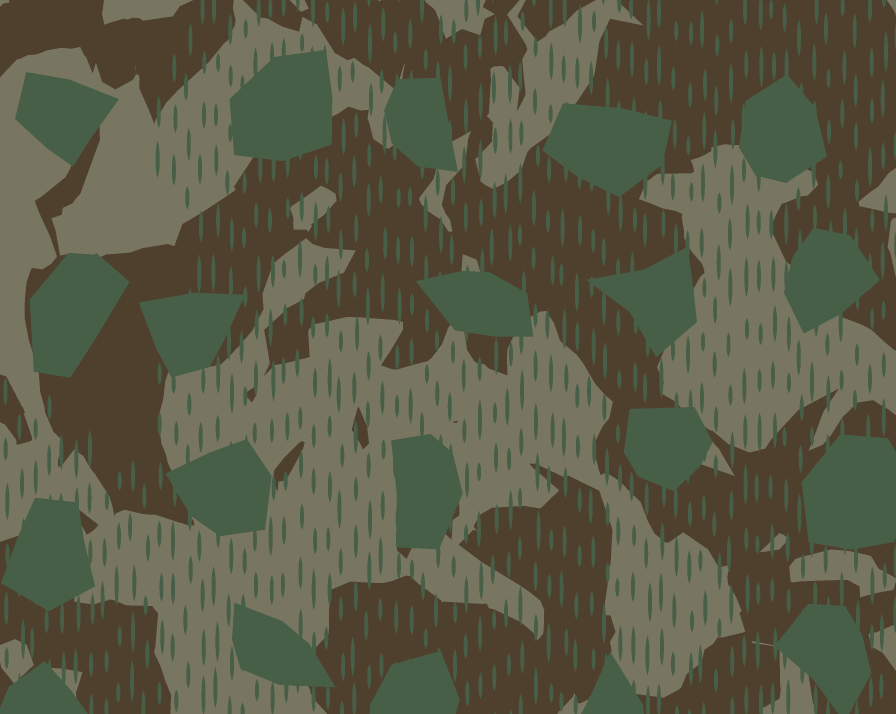
This pattern is drawn by a WebGL 1 fragment shader. Its source:

```glsl
precision highp float;
// Angular camouflage: brown and tan splinters, green polygons and vertical rain strokes.

uniform vec2 u_resolution;

const vec3 BROWN = vec3(0.31, 0.25, 0.18);
const vec3 TAN = vec3(0.47, 0.46, 0.38);
const vec3 GREEN = vec3(0.28, 0.37, 0.28);
const float TAU = 6.2831853;
const int SAMPLES = 3; // antialiasing samples per axis

float hash(vec2 p, float seed) {
  return fract(sin(dot(p, vec2(127.1, 311.7)) + seed * 74.7) * 43758.5453);
}

// Linear interpolation over a triangle lattice: its contours are straight segments.
float facetNoise(vec2 p, float seed) {
  vec2 q = p + (p.x + p.y) * 0.366;
  vec2 cell = floor(q);
  vec2 f = q - cell;
  vec2 corner = f.x > f.y ? vec2(1.0, 0.0) : vec2(0.0, 1.0);
  float hi = max(f.x, f.y);
  float lo = min(f.x, f.y);
  return hash(cell, seed) * (1.0 - hi)
       + hash(cell + corner, seed) * (hi - lo)
       + hash(cell + 1.0, seed) * lo;
}

// True where the tan splinters cover the brown ground.
bool inSplinter(vec2 p, float level) {
  vec2 warp = vec2(facetNoise(p * 5.0, 1.0), facetNoise(p * 5.0, 2.0)) - 0.5;
  vec2 q = (p + 0.13 * warp) * vec2(1.08, 0.95);
  float shape = 0.66 * facetNoise(q * 6.6, 3.0) + 0.34 * facetNoise(q * 15.0, 4.0);
  return shape > level;
}

vec2 polygonVertex(float k, float sides, vec2 id, float radius) {
  float index = mod(k, sides);
  float angle = index * TAU / sides;
  return radius * mix(0.6, 1.4, hash(id, 10.0 + index)) * vec2(cos(angle), sin(angle));
}

// Star-shaped polygon with a random radius at each vertex.
bool inPolygon(vec2 p, vec2 id, float sides, float radius) {
  float k = floor(mod(atan(p.y, p.x) / TAU + 1.0, 1.0) * sides);
  vec2 a = polygonVertex(k, sides, id, radius);
  vec2 edge = polygonVertex(k + 1.0, sides, id, radius) - a;
  vec2 d = p - a;
  return edge.x * d.y - edge.y * d.x > 0.0;
}

// One jittered, turned and stretched polygon in each grid cell.
bool inPatch(vec2 p, float pitch, float radius) {
  vec2 home = floor(p / pitch);
  bool hit = false;
  for (int y = -1; y <= 1; y++) {
    for (int x = -1; x <= 1; x++) {
      vec2 id = home + vec2(float(x), float(y));
      vec2 jitter = vec2(hash(id, 5.0), hash(id, 6.0)) - 0.5;
      vec2 d = p - (id + 0.5 + 0.55 * jitter) * pitch;
      float turn = TAU * hash(id, 7.0);
      float c = cos(turn);
      float s = sin(turn);
      float stretch = mix(1.0, 1.4, hash(id, 8.0));
      d = vec2(c * d.x + s * d.y, c * d.y - s * d.x) * vec2(stretch, 1.0 / stretch);
      hit = hit || inPolygon(d, id, 7.0, radius);
    }
  }
  return hit;
}

// Tapered vertical strokes in staggered columns, missing in a few zones.
bool inStroke(vec2 p, vec2 pitch, float halfWidth) {
  float column = floor(p.x / pitch.x);
  float shift = hash(vec2(column, 0.0), 20.0);
  float row = floor(p.y / pitch.y + shift);
  vec2 id = vec2(column, row);
  vec2 jitter = vec2(hash(id, 21.0), hash(id, 22.0)) - 0.5;
  vec2 center = (id + vec2(0.5, 0.5 - shift) + vec2(0.4, 0.18) * jitter) * pitch;
  float halfLength = pitch.y * mix(0.18, 0.4, hash(id, 23.0));
  float t = min(abs(p.y - center.y) / halfLength, 1.0);
  bool raining = facetNoise(center * 2.6, 24.0) > 0.28;
  return raining && abs(p.x - center.x) < halfWidth * (1.0 - t * t * t);
}

vec3 camouflage(vec2 p) {
  vec3 color = inSplinter(p, 0.52) ? TAN : BROWN;
  if (inStroke(p, vec2(0.0195, 0.074), 0.0028)) color = GREEN;
  if (inPatch(p + vec2(0.07, 0.11), 0.272, 0.07)) color = GREEN;
  return color;
}

void main() {
  vec3 sum = vec3(0.0);
  for (int y = 0; y < SAMPLES; y++) {
    for (int x = 0; x < SAMPLES; x++) {
      vec2 offset = (vec2(float(x), float(y)) + 0.5) / float(SAMPLES) - 0.5;
      sum += camouflage((gl_FragCoord.xy + offset) / u_resolution.y);
    }
  }
  gl_FragColor = vec4(sum / float(SAMPLES * SAMPLES), 1.0);
}
```
